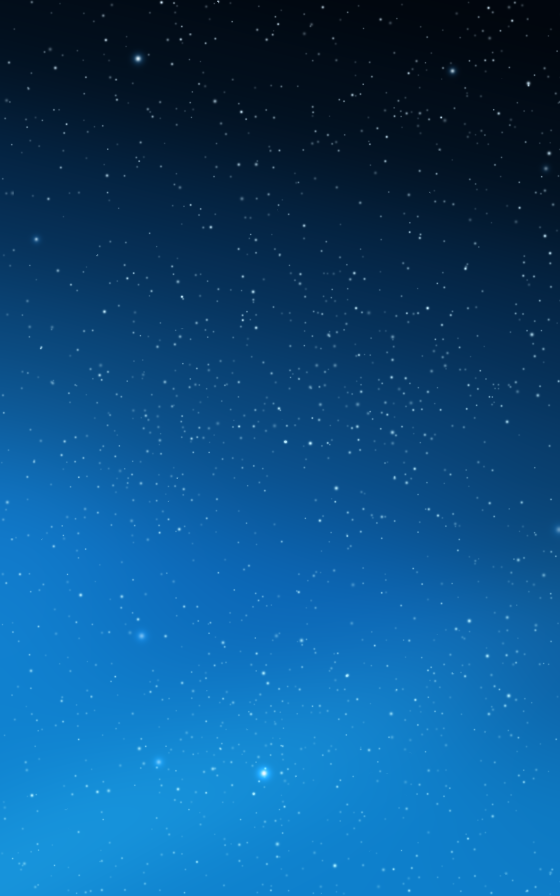
Write a WebGL 2 fragment shader that draws this texture.

```glsl
#version 300 es
precision highp float;
// Starry night sky fading from near black down to a luminous blue horizon.

uniform vec2 u_resolution;
out vec4 fragColor;

vec3 hash3(vec2 p) {
    vec3 q = fract(vec3(p.xyx) * vec3(0.1031, 0.1030, 0.0973));
    q += dot(q, q.yxz + 33.33);
    return fract((q.xxy + q.yzz) * q.zyx);
}

float noise(vec2 p) {
    vec2 cell = floor(p), f = fract(p);
    f = f * f * (3.0 - 2.0 * f);
    float low = mix(hash3(cell).x, hash3(cell + vec2(1, 0)).x, f.x);
    float high = mix(hash3(cell + vec2(0, 1)).x, hash3(cell + vec2(1, 1)).x, f.x);
    return mix(low, high, f.y);
}

// Soft elliptical spot of light
float glow(vec2 uv, vec2 center, vec2 size) {
    vec2 d = (uv - center) / size;
    return exp(-dot(d, d));
}

vec3 skyColor(vec2 uv) {
    // Vertical ramp, tilted so that the right side is darker
    float tilt = 0.15 * (uv.x - 0.45) * smoothstep(0.05, 0.4, uv.y);
    float h = uv.y + tilt;
    vec3 sky = mix(vec3(0.055, 0.50, 0.80), vec3(0.045, 0.40, 0.71), smoothstep(0.08, 0.37, h));
    sky = mix(sky, vec3(0.040, 0.285, 0.50), smoothstep(0.32, 0.56, h));
    sky = mix(sky, vec3(0.020, 0.165, 0.305), smoothstep(0.50, 0.75, h));
    sky = mix(sky, vec3(0.008, 0.060, 0.115), smoothstep(0.69, 0.92, h));
    sky = mix(sky, vec3(0.003, 0.025, 0.055), smoothstep(0.88, 1.06, h));

    // Pale diagonal band, left haze and shaded lower right edge
    float band = (uv.y - 0.02 - 0.29 * uv.x) / 0.10;
    sky += vec3(0.035, 0.075, 0.055) * exp(-band * band) * (1.0 - 0.45 * uv.x);
    sky += vec3(0.020, 0.070, 0.075) * glow(uv, vec2(0.0, 0.38), vec2(0.30, 0.20));
    sky *= 1.0 - 0.13 * glow(uv, vec2(1.05, 0.33), vec2(0.25, 0.25));
    return sky;
}

// Star density: uneven patches plus broad clusters
float starDensity(vec2 uv) {
    float d = 0.35 + 0.65 * noise(uv * vec2(5.0, 8.0) + 3.7);
    d += 0.9 * glow(uv, vec2(0.33, 0.53), vec2(0.18, 0.10));
    d += 0.7 * glow(uv, vec2(0.62, 0.60), vec2(0.20, 0.10));
    d += 0.9 * glow(uv, vec2(0.42, 0.16), vec2(0.15, 0.07));
    d += 0.8 * glow(uv, vec2(0.72, 0.22), vec2(0.20, 0.07));
    d += 0.7 * glow(uv, vec2(0.08, 0.02), vec2(0.15, 0.05));
    d += 0.6 * glow(uv, vec2(0.82, 0.88), vec2(0.25, 0.09));
    return d;
}

// One star at most per grid cell, kept away from the cell walls
float starLayer(vec2 p, float cells, float chance, float radius, float seed) {
    vec2 grid = p * cells;
    vec2 cell = floor(grid);
    vec3 place = hash3(cell + seed);
    vec3 kind = hash3(cell + seed + 57.3);
    vec2 offset = grid - cell - mix(vec2(0.2), vec2(0.8), place.xy);
    float size = radius * mix(0.75, 1.25, kind.x);
    float r = length(offset) / (cells * size);
    float power = mix(0.25, 1.0, kind.y * kind.y);
    return step(place.z, chance) * power * exp(-r * r);
}

void main() {
    vec2 uv = gl_FragCoord.xy / u_resolution;
    vec2 p = gl_FragCoord.xy / u_resolution.y;
    vec3 color = skyColor(uv);

    // Fine dust to medium stars: fewer and larger at each step
    float density = starDensity(uv);
    float stars = 0.0;
    for (int i = 0; i < 4; i++) {
        float k = float(i);
        float cells = 110.0 / (1.0 + 0.45 * k);
        float chance = density * (0.17 - 0.025 * k);
        float radius = 0.0011 + 0.00018 * k;
        stars += starLayer(p, cells, chance, radius, 19.0 * k + 5.0) * (0.6 + 0.17 * k);
    }

    // Sparse bright stars with a faint halo
    float bright = starLayer(p, 9.0, 0.22, 0.0026, 131.0);
    float halo = starLayer(p, 9.0, 0.22, 0.0060, 131.0);

    vec3 tint = mix(vec3(0.60, 0.91, 1.0), vec3(0.85, 0.94, 1.0), uv.y);
    color = mix(color, tint, clamp(stars, 0.0, 1.0));
    color += vec3(0.10, 0.30, 0.45) * halo;
    color = mix(color, vec3(0.90, 0.97, 1.0), clamp(bright * 1.4, 0.0, 1.0));
    fragColor = vec4(clamp(color, 0.0, 1.0), 1.0);
}
```
